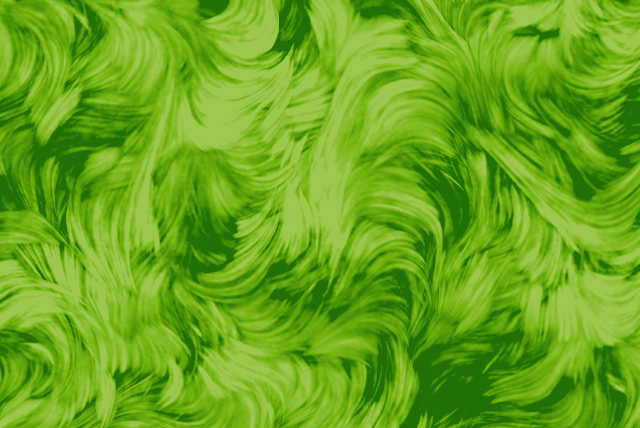
Reproduce this texture procedurally as a Shadertoy shader.

```glsl
// Fur flow
const float BASE_ANGLE = -0.95;
const float SWIRL_SCALE = 2.3;
const float SWIRL = 2.5;
const float CURL_SCALE = 6.0;
const float CURL = 0.85;

// Hair: scales are in features per canvas height
const int STEPS = 24;
const float HAIR_LENGTH = 0.165;
const float STRAND_SCALE = 150.0;
const float LOCK_SCALE = 46.0;
const float TUFT_SCALE = 14.0;
const vec3 HAIR_GAIN = vec3(4.4, 2.4, 1.6);

// Overlapping layers
const int LAYERS = 3;
const float LAYER_TURN = 0.38;
const float FRINGE = 0.05;
const float SHADE_SCALE = 5.0;
const float SHADE_GAIN = 1.25;
const float SHADOW = 0.7;

// Tone to colour
const float TONE_GAIN = 1.2;
const float TONE_BIAS = -0.2;
const float TONE_LOW = -1.8;
const float TONE_STEP = 0.75;
const vec3 GREENS[6] = vec3[6](
    vec3(0.13, 0.44, 0.02),
    vec3(0.27, 0.56, 0.02),
    vec3(0.37, 0.64, 0.04),
    vec3(0.46, 0.71, 0.06),
    vec3(0.54, 0.74, 0.19),
    vec3(0.62, 0.78, 0.31));

// Integer hash of a lattice cell, 0 to 1
float hash(ivec2 cell) {
    uvec2 q = uvec2(cell) * uvec2(1597334673u, 3812015801u);
    uint n = (q.x ^ q.y) * 1597334673u;
    n = (n ^ (n >> 15)) * 2246822519u;
    n ^= n >> 13;
    return float(n >> 8) / 16777216.0;
}

// Smooth value noise, -1 to 1
float noise(vec2 p) {
    vec2 cell = floor(p);
    vec2 f = p - cell;
    ivec2 i = ivec2(cell);
    f = f * f * (3.0 - 2.0 * f);
    float low = mix(hash(i), hash(i + ivec2(1, 0)), f.x);
    float high = mix(hash(i + ivec2(0, 1)), hash(i + ivec2(1, 1)), f.x);
    return 2.0 * mix(low, high, f.y) - 1.0;
}

// Combing direction of the fur
vec2 flow(vec2 p, float turn) {
    float angle = BASE_ANGLE + turn
        + SWIRL * noise(p * SWIRL_SCALE + 17.3)
        + CURL * noise(p * CURL_SCALE + 41.7);
    return vec2(cos(angle), sin(angle));
}

// Noise smeared along the flow: strands, locks and tufts
vec3 combHair(vec2 p, float turn, float seed) {
    vec3 sum = vec3(0.0);
    float total = 0.0;
    float stride = HAIR_LENGTH / float(STEPS);
    for (int i = 0; i < STEPS; i++) {
        float weight = 1.0 - float(i) / float(STEPS);
        sum += weight * vec3(noise(p * STRAND_SCALE + seed),
                             noise(p * LOCK_SCALE + seed),
                             noise(p * TUFT_SCALE + seed));
        total += weight;
        p -= stride * flow(p, turn);
    }
    return sum / total;
}

// Brightness in standard deviations
float furTone(vec2 p) {
    float tone = 0.0;
    for (int k = 0; k < LAYERS; k++) {
        float turn = LAYER_TURN * float(k - 1);
        float seed = 73.1 * float(k + 1);
        vec3 hair = combHair(p, turn, seed);

        // Hair tips fray the edges of broad light and dark areas
        float fray = FRINGE * dot(hair, vec3(4.0, 2.5, 0.5));
        vec2 shadePoint = p + fray * flow(p, turn);
        float shade = noise(shadePoint * SHADE_SCALE + 9.4);
        float layerTone = dot(hair, HAIR_GAIN) + SHADE_GAIN * shade;

        // Upper tufts cover lower ones and shadow them
        float height = hair.z + 0.45 * hair.y + 0.4 * hair.x;
        float cover = smoothstep(0.0, 0.28, height);
        float shadow = smoothstep(-0.25, 0.1, height);
        tone = k == 0 ? layerTone
                      : mix(tone - SHADOW * shadow, layerTone, cover);
    }
    return tone * TONE_GAIN + TONE_BIAS;
}

// Palette ramp from deep gaps to pale tips
vec3 furColor(float tone) {
    float level = (tone - TONE_LOW) / TONE_STEP;
    vec3 color = GREENS[0];
    for (int i = 1; i < 6; i++) {
        color = mix(color, GREENS[i], clamp(level - float(i - 1), 0.0, 1.0));
    }
    return color;
}

void mainImage(out vec4 fragColor, in vec2 fragCoord) {
    vec2 p = fragCoord / iResolution.y;
    fragColor = vec4(furColor(furTone(p)), 1.0);
}
```
